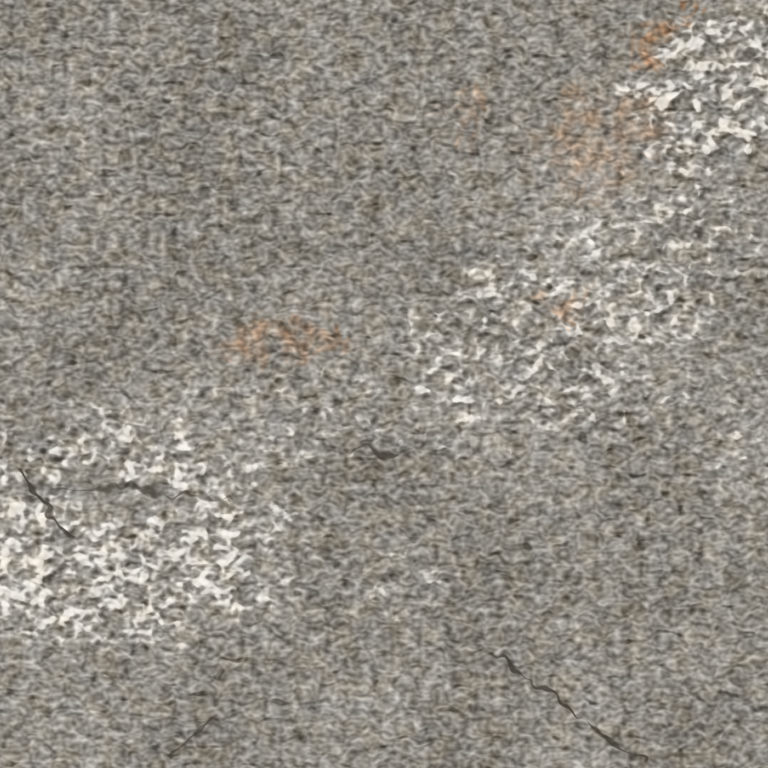
This texture is drawn by a Shadertoy shader. Its source:

```glsl
// Weathered grey granite with fine grain, pale lichen crusts, rust stains and cracks.

const vec3 STONE_TINT = vec3(0.02, 0.002, -0.03);
const vec3 RUST_FILTER = vec3(1.08, 0.96, 0.87);
const vec3 CRACK_COLOR = vec3(0.24, 0.22, 0.19);

vec2 hashDirection(vec2 cell) {
    vec3 h = fract(vec3(cell.xyx) * vec3(0.1031, 0.1030, 0.0973));
    h += dot(h, h.yzx + 33.33);
    float angle = 6.2832 * fract((h.x + h.y) * h.z);
    return vec2(cos(angle), sin(angle));
}

// Signed gradient noise, roughly -0.7 to 0.7
float noise(vec2 p) {
    vec2 i = floor(p), f = p - i;
    vec2 u = f * f * f * (f * (f * 6.0 - 15.0) + 10.0);
    float a = dot(hashDirection(i), f);
    float b = dot(hashDirection(i + vec2(1, 0)), f - vec2(1, 0));
    float c = dot(hashDirection(i + vec2(0, 1)), f - vec2(0, 1));
    float d = dot(hashDirection(i + vec2(1, 1)), f - vec2(1, 1));
    return mix(mix(a, b, u.x), mix(c, d, u.x), u.y);
}

float fbm(vec2 p) {
    float sum = 0.0, amp = 1.0;
    for (int k = 0; k < 4; k++) {
        sum += amp * noise(p);
        p = mat2(1.6, 1.2, -1.2, 1.6) * p + 7.3;
        amp *= 0.55;
    }
    return sum;
}

vec2 warp(vec2 p, float freq, float amount) {
    return p + amount * vec2(noise(p * freq + 3.7), noise(p * freq + 41.2));
}

// Soft rotated ellipse, 1 inside and 0 outside
float patchMask(vec2 p, vec2 center, vec2 radius, float angle) {
    vec2 d = p - center;
    float c = cos(angle), s = sin(angle);
    d = vec2(c * d.x + s * d.y, c * d.y - s * d.x);
    return 1.0 - smoothstep(0.55, 1.15, length(d / radius));
}

float lichenDensity(vec2 p) {
    vec2 q = warp(warp(p, 9.0, 0.05), 30.0, 0.03);
    float m = patchMask(q, vec2(0.14, 0.30), vec2(0.28, 0.175), 0.0);
    m *= 1.0 - 0.6 * patchMask(q, vec2(0.15, 0.355), vec2(0.13, 0.035), -0.15);
    m = max(m, 0.95 * patchMask(q, vec2(0.94, 0.88), vec2(0.16, 0.11), 0.7));
    m = max(m, 0.72 * patchMask(q, vec2(0.76, 0.60), vec2(0.32, 0.16), 0.6));
    m = max(m, 0.60 * patchMask(q, vec2(0.72, 0.48), vec2(0.24, 0.07), 0.0));
    m = max(m, 0.50 * patchMask(q, vec2(0.42, 0.46), vec2(0.24, 0.09), 0.15));
    m = max(m, 0.55 * patchMask(q, vec2(0.53, 0.24), vec2(0.06, 0.06), 0.0));
    m = max(m, 0.45 * patchMask(q, vec2(0.97, 0.42), vec2(0.06, 0.14), 0.0));
    return clamp(m * (1.0 + 0.45 * fbm(p * 16.0)), 0.0, 1.0);
}

// Granular crust height, finer than the patches it fills
float crustHeight(vec2 p) {
    vec2 q = warp(p, 60.0, 0.005);
    float h = 0.46 * noise(q * vec2(32, 38)) + 0.60 * noise(q * vec2(62, 80) + 9.1);
    return h + 0.42 * noise(q * vec2(115, 140) + 31.0);
}

// Soft-edged white flecks; higher density lowers the threshold
float fleckCover(float height, float density) {
    float threshold = mix(0.66, -0.03, pow(density, 0.75));
    return smoothstep(threshold - 0.06, threshold + 0.32, height);
}

float rustMask(vec2 p) {
    vec2 q = warp(warp(p, 18.0, 0.05), 60.0, 0.03);
    float m = patchMask(q, vec2(0.38, 0.56), vec2(0.09, 0.03), 0.1);
    m = max(m, 0.7 * patchMask(q, vec2(0.78, 0.82), vec2(0.10, 0.07), 0.3));
    m = max(m, 1.8 * patchMask(q, vec2(0.865, 0.965), vec2(0.022, 0.045), -0.6));
    m = max(m, 0.9 * patchMask(q, vec2(0.74, 0.61), vec2(0.03, 0.025), 0.0));
    m = max(m, 0.7 * patchMask(q, vec2(0.61, 0.85), vec2(0.04, 0.035), 0.0));
    return m * max(0.7 + 1.3 * noise(p * 55.0), 0.0);
}

// Broken line of varying width
float crack(vec2 p, vec2 a, vec2 b, float width) {
    vec2 q = warp(warp(p, 14.0, 0.02), 55.0, 0.012);
    vec2 ab = b - a;
    float t = clamp(dot(q - a, ab) / dot(ab, ab), 0.0, 1.0);
    float w = width * (0.7 + 2.2 * noise(p * 40.0));
    return 1.0 - smoothstep(w - 0.002, w + 0.003, length(q - a - t * ab));
}

float cracks(vec2 p) {
    float c = crack(p, vec2(0.03, 0.39), vec2(0.09, 0.29), 0.0035);
    c = max(c, 0.7 * crack(p, vec2(0.07, 0.37), vec2(0.30, 0.35), 0.003));
    c = max(c, crack(p, vec2(0.64, 0.15), vec2(0.83, 0.01), 0.0032));
    c = max(c, 0.8 * crack(p, vec2(0.22, 0.01), vec2(0.28, 0.07), 0.0025));
    return max(c, 0.9 * crack(p, vec2(0.46, 0.415), vec2(0.51, 0.41), 0.0028));
}

// Stone brightness: flattened grains at three sizes and short dark pits
float stoneTone(vec2 p) {
    vec2 q = warp(p, 50.0, 0.004);
    float grain = 0.13 * noise(q * vec2(38, 62));
    grain += 0.23 * noise(q * vec2(76, 118) + 5.3);
    grain += 0.21 * noise(q * vec2(135, 185) + 17.9);
    float pits = smoothstep(0.26, 0.52, noise(q * vec2(40, 88) + 63.0));
    return 0.536 + grain + 0.07 * fbm(p * 6.0) - 0.15 * pits;
}

void mainImage(out vec4 fragColor, in vec2 fragCoord) {
    vec2 p = fragCoord / iResolution.xy;
    float density = lichenDensity(p);
    float height = crustHeight(p);
    float slope = height - crustHeight(p + vec2(-0.003, 0.005));

    // Stone, lit crust grains and white flecks
    float stone = stoneTone(p);
    float relief = 0.07 + 0.26 * height + 0.16 * slope;
    float tone = stone + density * relief;
    float cover = fleckCover(height, density);
    float white = 0.90 + 0.35 * (stone - 0.536) + 0.06 * slope;
    tone = mix(tone, white, cover * mix(0.7, 0.95, density));
    tone = clamp(tone, 0.25, 0.96);

    // Mineral tint, rust and cracks
    vec3 color = tone + STONE_TINT * (1.0 + 0.9 * noise(p * 32.0));
    color *= mix(vec3(1.0), RUST_FILTER, rustMask(p) * (1.0 - 0.5 * cover));
    color = mix(color, CRACK_COLOR, 0.8 * cracks(p));
    fragColor = vec4(clamp(color, 0.0, 1.0), 1.0);
}
```
